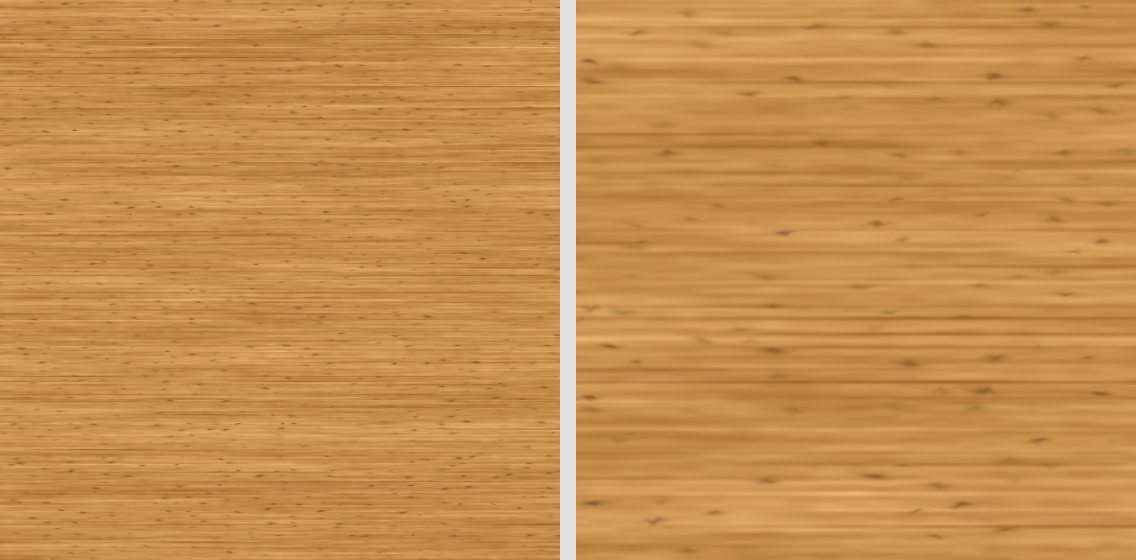
Left, the full canvas; right, a detail of the centre.
Write a three.js fragment shader that draws this texture.

```glsl
varying vec2 vUv;

float hash(vec2 p) {
  vec3 q = fract(vec3(p.xyx) * 0.1031);
  q += dot(q, q.yzx + 33.33);
  return fract((q.x + q.y) * q.z);
}

float noise(vec2 p) {
  vec2 cell = floor(p);
  vec2 f = fract(p);
  f = f * f * (3.0 - 2.0 * f);
  float low = mix(hash(cell), hash(cell + vec2(1.0, 0.0)), f.x);
  float high = mix(hash(cell + vec2(0.0, 1.0)), hash(cell + vec2(1.0, 1.0)), f.x);
  return mix(low, high, f.y);
}

// Noise drawn out along the grain, centred on zero
float streak(vec2 uv, float across, float along, float seed) {
  return noise(vec2(uv.x * along + seed, uv.y * across + seed * 3.0)) - 0.5;
}

// Thin seam along strip edges, broken into lengths of varying strength
float seam(vec2 uv, float rows, float along, float seed) {
  float edge = floor(uv.y * rows + 0.5);
  float offset = 0.5 * (hash(vec2(edge + 3.0, seed + 5.0)) - 0.5);
  float distanceToEdge = abs(uv.y * rows - edge - offset) / rows;
  float strength = hash(vec2(edge + 7.0, seed));
  float lengths = noise(vec2(uv.x * along + 50.0 * strength, edge + seed));
  strength *= smoothstep(0.1, 0.9, lengths);
  return strength * (1.0 - smoothstep(0.0002, 0.0019, distanceToEdge));
}

// Small dark flecks scattered along the strips
float flecks(vec2 uv) {
  vec2 grid = vec2(19.0, 96.0);
  float row = floor(uv.y * grid.y);
  float shade = 0.0;
  for (int j = -1; j <= 1; j++) {
    float r = row + float(j);
    float shift = hash(vec2(r + 9.0, 41.0));
    float column = floor(uv.x * grid.x + shift);
    for (int i = -1; i <= 1; i++) {
      vec2 id = vec2(column + float(i), r) + 20.0;
      vec2 jitter = vec2(hash(id + 11.0), hash(id + 57.0));
      vec2 centre = (id - 20.0 + 0.1 + 0.8 * jitter - vec2(shift, 0.0)) / grid;
      vec2 d = uv - centre;
      d.y += d.x * 0.2 * (hash(id + 73.0) - 0.5);
      d.y += 0.0018 * (noise(uv * vec2(240.0, 260.0)) - 0.5);
      float size = mix(0.6, 1.25, hash(id + 91.0));
      vec2 core = d / (vec2(0.0056, 0.0020) * size);
      vec2 tail = d / (vec2(0.0140, 0.0013) * size);
      float strength = smoothstep(0.15, 1.0, hash(id + 130.0));
      strength *= mix(0.35, 1.0, hash(vec2(r + 5.0, 63.0)));
      shade = max(shade, strength * (exp(-dot(core, core)) + 0.3 * exp(-dot(tail, tail))));
    }
  }
  return min(shade, 1.0);
}

void main() {
  vec2 uv = vUv;

  // Broad bands, strips and fine fibres
  float tone = 0.20 * streak(uv, 14.0, 0.8, 3.0)
             + 0.24 * streak(uv, 47.0, 1.8, 17.0)
             + 0.36 * streak(uv, 122.0, 3.0, 29.0)
             + 0.52 * streak(uv, 250.0, 6.0, 43.0)
             + 0.40 * streak(uv, 330.0, 16.0, 71.0)
             + 0.30 * streak(uv, 410.0, 60.0, 113.0);
  vec3 color = vec3(0.783, 0.561, 0.302) + tone * vec3(0.155, 0.165, 0.160);

  // Strips lean slightly towards red or yellow
  float warmth = streak(uv, 64.0, 1.6, 87.0) + 0.4 * streak(uv, 9.0, 0.8, 95.0);
  color += warmth * vec3(0.004, -0.008, 0.014);

  // Dark seams and pale edges
  color -= seam(uv, 128.0, 6.0, 13.0) * vec3(0.100, 0.105, 0.090);
  color += seam(uv + vec2(0.0, 0.004), 109.0, 7.0, 37.0) * vec3(0.075, 0.080, 0.075);

  color = mix(color, vec3(0.48, 0.29, 0.11), 0.64 * flecks(uv));
  gl_FragColor = vec4(color, 1.0);
}
```
